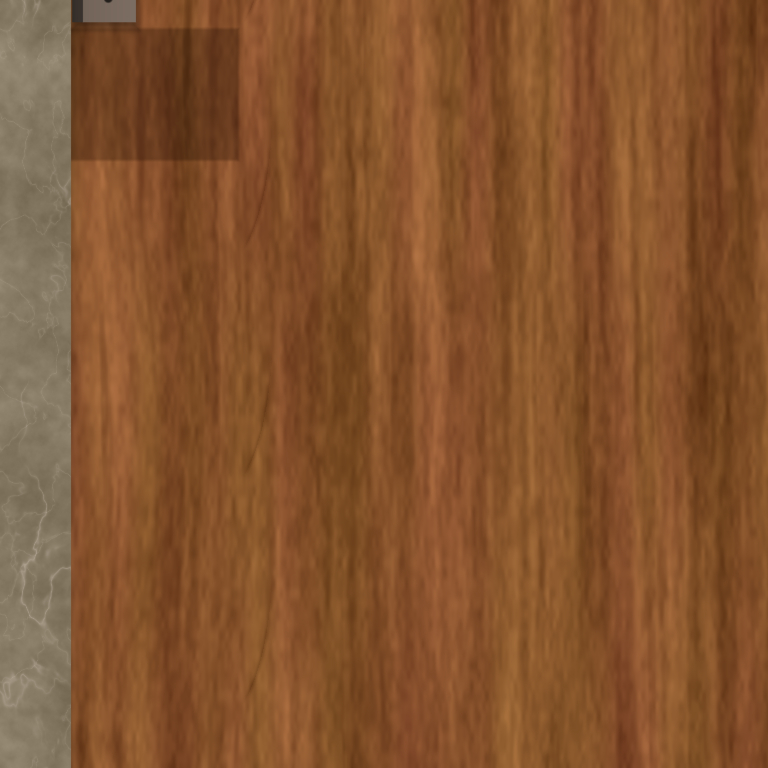
This texture is drawn by a Shadertoy shader. Its source:

```glsl
const vec3 WOOD = vec3(0.52, 0.312, 0.16);
const vec3 WOOD_SLOPE = vec3(1.0, 0.80, 0.56);
const vec3 STONE = vec3(0.52, 0.47, 0.385);
const vec3 VEIN = vec3(0.70, 0.65, 0.58);
const vec3 METAL = vec3(0.47, 0.41, 0.37);
const float STONE_EDGE = 0.0925;
const float TAU = 6.28318;

float hash(vec2 p) {
    vec3 q = fract(vec3(p.xyx) * 0.1031);
    q += dot(q, q.yzx + 33.33);
    return fract((q.x + q.y) * q.z);
}

// Value noise centred on zero
float noise(vec2 p) {
    vec2 cell = floor(p), f = fract(p);
    f = f * f * (3.0 - 2.0 * f);
    float low = mix(hash(cell), hash(cell + vec2(1, 0)), f.x);
    float high = mix(hash(cell + vec2(0, 1)), hash(cell + vec2(1, 1)), f.x);
    return mix(low, high, f.y) - 0.5;
}

float fbm(vec2 p) {
    float sum = 0.0, weight = 1.0;
    for (int i = 0; i < 5; i++) {
        sum += weight * noise(p);
        p = mat2(1.6, 1.2, -1.2, 1.6) * p + 17.3;
        weight *= 0.5;
    }
    return sum;
}

// Antialiased box from corner lo to corner hi
float boxMask(vec2 p, vec2 lo, vec2 hi, float blur) {
    vec2 d = abs(p - 0.5 * (lo + hi)) - 0.5 * (hi - lo);
    return 1.0 - smoothstep(-blur, blur, max(d.x, d.y));
}

// Curved growth lines that sweep up and to the right
float growthArc(vec2 p, float start, float period) {
    float rise = fract((p.y - start) / period) * period;
    float curve = 0.315 + 0.045 * (1.0 - exp(-rise * 13.0));
    float fade = smoothstep(0.0, 0.03, rise) * (1.0 - smoothstep(0.07, 0.2, rise));
    float side = p.x - curve;
    float line = exp(-side * side / 0.00001);
    float shade = exp(-abs(side) / 0.012) * step(side, 0.0);
    return fade * (line + 0.4 * shade);
}

vec3 wood(vec2 p) {
    float bend = 0.018 * noise(vec2(p.x * 5.0, p.y * 2.2))
               + 0.003 * noise(vec2(p.x * 30.0, p.y * 14.0));
    float x = p.x + bend;

    // Broad bands, streaks, threads and short pores
    float tone = 0.024 * cos(TAU * (x - 0.18) / 0.17);
    tone += 0.070 * noise(vec2(x * 14.0, p.y * 0.8));
    tone += 0.105 * noise(vec2(x * 38.0 + 7.0, p.y * 1.6));
    tone += 0.110 * noise(vec2(x * 95.0 + 3.0, p.y * 4.0));
    tone += 0.075 * noise(vec2(x * 150.0, p.y * 30.0));
    tone += 0.055 * noise(vec2(x * 210.0 + 9.0, p.y * 75.0));

    // Scattered thin dark veins
    float thread = noise(vec2(x * 60.0 + 40.0, p.y * 2.0));
    tone -= 0.06 * smoothstep(0.24, 0.46, thread);
    tone -= 0.07 * growthArc(p, 0.08, 0.295);

    // Streaks drift between red and golden
    float hue = noise(vec2(x * 32.0 + 80.0, p.y * 2.4));
    vec3 tint = hue * vec3(-0.012, 0.026, -0.018);
    return WOOD + 0.006 + tone * WOOD_SLOPE + tint;
}

float crack(vec2 p, float width) {
    return exp(-abs(fbm(p)) / width);
}

vec3 stone(vec2 p) {
    vec2 warp = vec2(fbm(p * 9.0), fbm(p * 9.0 + 31.0));
    vec2 q = p + 0.035 * warp;
    float cloud = fbm(q * 11.0 + 5.0);
    float grit = fbm(p * 70.0);
    vec3 color = STONE + 0.085 * cloud + 0.045 * grit;
    float patches = smoothstep(-0.15, 0.4, fbm(p * 7.0 + 50.0));
    float veins = crack(q * vec2(12.0, 7.0) + 12.0, 0.022) * patches;
    veins += 0.4 * crack(q * vec2(22.0, 15.0) + 70.0, 0.025);
    return mix(color, VEIN, min(0.7 * veins, 0.85));
}

void mainImage(out vec4 fragColor, in vec2 fragCoord) {
    vec2 p = fragCoord / iResolution.xy;
    float pixel = 0.75 / iResolution.y;
    vec3 color = wood(p);

    // Translucent dark panel
    float panel = boxMask(p, vec2(0.08, 0.791), vec2(0.311, 0.963), 0.003);
    color *= mix(vec3(1.0), vec3(0.77, 0.74, 0.69), panel);

    // Metal tab with its shadow and notch
    float shadow = boxMask(p, vec2(0.095, 0.962), vec2(0.18, 1.1), 0.008);
    color *= 1.0 - 0.4 * shadow;
    float tabSide = boxMask(p, vec2(0.094, 0.971), vec2(0.109, 1.1), pixel);
    color = mix(color, METAL * 0.48, tabSide);
    float tab = boxMask(p, vec2(0.108, 0.971), vec2(0.177, 1.1), pixel);
    color = mix(color, METAL + 0.5 * (p.x - 0.14), tab);
    float notch = 1.0 - smoothstep(0.004, 0.007, length(p - vec2(0.141, 1.002)));
    color = mix(color, METAL * 0.3, notch);

    // Stone strip along the left
    float strip = 1.0 - smoothstep(-pixel, pixel, p.x - STONE_EDGE);
    color *= 1.0 - 0.15 * exp(-max(p.x - STONE_EDGE, 0.0) / 0.006);
    color = mix(color, stone(p), strip);
    fragColor = vec4(clamp(color, 0.0, 1.0), 1.0);
}
```
